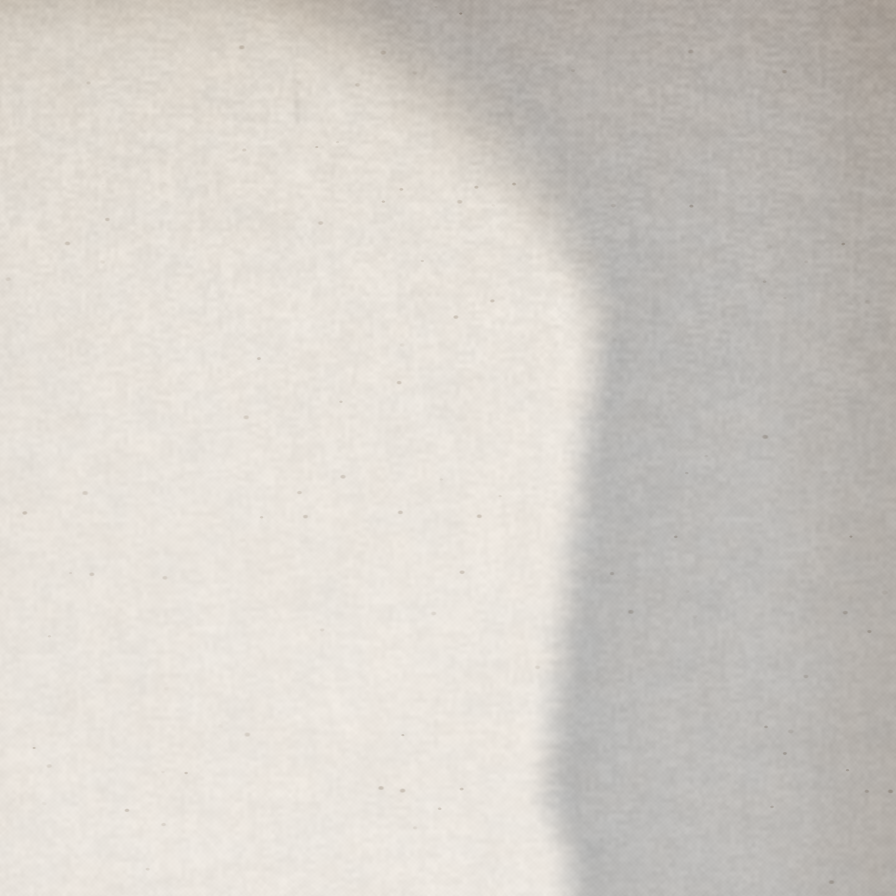
A WebGL 1 fragment shader for this texture:

```glsl
precision highp float;
// Pale linen in soft window light, with a curved shadow over its right side.
// A boundary curve with varying softness mixes two colour gradients; thread
// noise, mottling, scattered flecks and a faint crease add the cloth surface.

uniform vec2 u_resolution;

#define THREADS 190.0
#define WEAVE 0.020
#define GRAIN 0.032
#define MOTTLE 0.012
#define FLECK_CELLS 46.0
#define FLECK_DARKNESS 0.13
#define SOFT_TOP 0.125
#define SOFT_BOTTOM 0.030
#define LIT_COLOR vec3(0.922, 0.902, 0.874)
#define SHADE_COLOR vec3(0.752, 0.744, 0.733)

float hash(vec2 p) {
  return fract(sin(dot(p, vec2(127.1, 311.7))) * 43758.5453);
}

float noise(vec2 p) {
  vec2 cell = floor(p);
  vec2 f = fract(p);
  f = f * f * (3.0 - 2.0 * f);
  float low = mix(hash(cell), hash(cell + vec2(1.0, 0.0)), f.x);
  float high = mix(hash(cell + vec2(0.0, 1.0)), hash(cell + vec2(1.0)), f.x);
  return mix(low, high, f.y);
}

// Horizontal position of the shadow boundary; depth runs down from the top.
float shadowEdge(float depth) {
  float slant = 0.665 - 0.115 * (depth - 0.39);
  float shoulder = 1.716 * pow(max(0.38 - depth, 0.0), 1.6);
  float foot = 0.042 * smoothstep(0.86, 1.0, depth);
  return slant - shoulder + foot;
}

vec3 litCloth(vec2 uv, float depth) {
  vec3 color = LIT_COLOR + vec3(0.006, 0.007, 0.010) * (depth - 0.5);
  color -= vec3(0.062, 0.070, 0.082) * exp(-depth * 6.0);
  color -= vec3(0.050, 0.053, 0.056) * exp(-depth * 28.0);
  color -= vec3(0.022, 0.023, 0.024) * exp(-uv.x * 5.0) * (1.0 - 0.5 * depth);
  return color;
}

vec3 shadedCloth(vec2 uv, float depth, float side) {
  vec3 color = SHADE_COLOR;
  color -= vec3(0.060, 0.078, 0.092) * exp(-depth * 5.5);
  color -= vec3(0.044, 0.036, 0.028) * exp(-max(side, 0.0) * 13.0);
  color -= vec3(0.048, 0.058, 0.068) * smoothstep(0.82, 1.02, uv.x);
  return color;
}

// Crossed threads with uneven thickness, plus fibre grain; centred on zero.
float weave(vec2 uv) {
  vec2 p = uv * THREADS;
  p += 0.8 * vec2(noise(uv * 35.0), noise(uv * 35.0 + 17.0));
  float weft = noise(p * vec2(0.28, 1.0)) - 0.5;
  float warp = noise(p.yx * vec2(0.28, 1.0) + 53.0) - 0.5;
  float cross = sin(p.x * 6.2832) * sin(p.y * 6.2832);
  float fibre = noise(p * 1.15 + 91.0) - 0.5;
  return WEAVE * (weft + 0.7 * warp + 0.3 * cross) + GRAIN * fibre;
}

// Rare small dark slubs, at most one in each jittered cell.
float flecks(vec2 uv) {
  vec2 p = uv * FLECK_CELLS;
  vec2 cell = floor(p);
  vec2 center = 0.25 + 0.5 * vec2(hash(cell + 3.1), hash(cell + 8.7));
  float present = smoothstep(0.93, 1.0, hash(cell + 21.3));
  float radius = mix(0.09, 0.17, hash(cell + 5.9));
  float dist = length((fract(p) - center) * vec2(0.8, 1.1));
  return present * (1.0 - smoothstep(radius * 0.3, radius, dist));
}

// Short vertical crease: a dark line with a lighter flank on its left.
float crease(vec2 uv) {
  float x = uv.x - 0.331 - 0.08 * (0.885 - uv.y);
  float span = smoothstep(0.845, 0.87, uv.y) * (1.0 - smoothstep(0.89, 0.94, uv.y));
  float line = exp(-pow(x / 0.004, 2.0));
  float flank = exp(-pow((x + 0.012) / 0.007, 2.0));
  return span * (0.010 * flank - 0.034 * line);
}

void main() {
  vec2 uv = gl_FragCoord.xy / u_resolution;
  float depth = 1.0 - uv.y;

  // Shadow boundary, broad above and tight below, roughened by the threads.
  float side = uv.x - shadowEdge(depth);
  float softness = mix(SOFT_TOP, SOFT_BOTTOM, smoothstep(0.0, 0.42, depth));
  float ragged = (noise(uv * vec2(60.0, 150.0)) - 0.5) * 0.007;
  float shade = smoothstep(-softness, softness, side + ragged);
  vec3 color = mix(litCloth(uv, depth), shadedCloth(uv, depth, side), shade);

  // Warm tint inside the penumbra of the upper curve.
  float penumbra = 4.0 * shade * (1.0 - shade) * (1.0 - smoothstep(0.2, 0.5, depth));
  color += vec3(0.008, 0.0, -0.010) * penumbra;

  // Cloth surface.
  float relief = mix(0.8, 1.25, smoothstep(0.3, 1.0, uv.y)) + 0.25 * shade;
  float mottle = noise(uv * 24.0) + 0.6 * noise(uv * 60.0 + 7.0) - 0.8;
  float warmth = noise(uv * 38.0 + 40.0) - 0.5;
  color += weave(uv) * relief + MOTTLE * mottle + crease(uv);
  color += vec3(0.006, 0.0, -0.006) * warmth;
  color -= FLECK_DARKNESS * flecks(uv) * vec3(0.9, 1.0, 1.1);

  gl_FragColor = vec4(clamp(color, 0.0, 1.0), 1.0);
}
```
